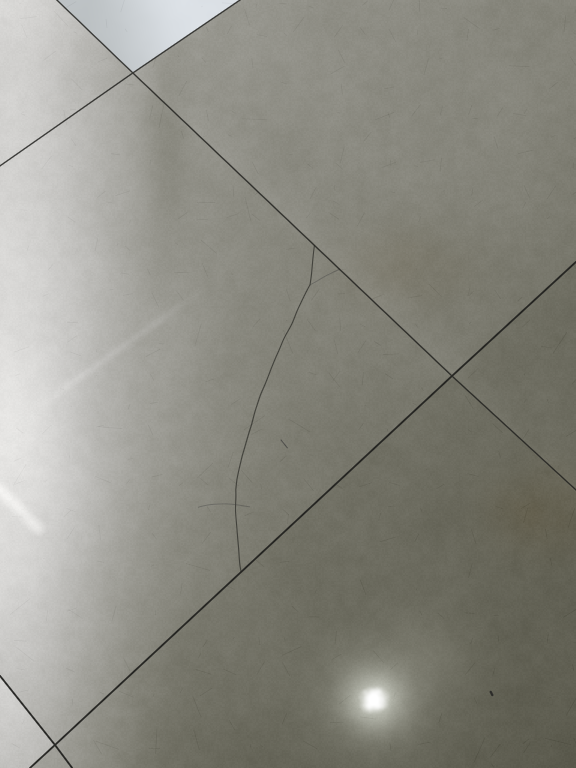
Reproduce this texture procedurally as a Shadertoy shader.

```glsl
// Polished stone floor tiles seen at an angle: dark joints, a hairline crack,
// soft daylight from the left and a lamp reflected near the bottom.
// Light is summed as one grey value, tinted warm, then lines are drawn on top.

float hash(vec2 p) {
    vec3 q = fract(p.xyx * vec3(0.1031, 0.1030, 0.0973));
    q += dot(q, q.yzx + 33.33);
    return fract((q.x + q.y) * q.z);
}

float noise(vec2 p) {
    vec2 i = floor(p), f = fract(p);
    f = f * f * (3.0 - 2.0 * f);
    return mix(mix(hash(i), hash(i + vec2(1, 0)), f.x),
               mix(hash(i + vec2(0, 1)), hash(i + vec2(1, 1)), f.x), f.y);
}

float fbm(vec2 p) {
    float sum = 0.0, amp = 0.5;
    for (int i = 0; i < 5; i++) {
        sum += amp * noise(p);
        p = mat2(1.6, 1.2, -1.2, 1.6) * p + 7.3;
        amp *= 0.5;
    }
    return sum;
}

float segment(vec2 p, vec2 a, vec2 b) {
    vec2 d = b - a;
    return length(p - a - d * clamp(dot(p - a, d) / dot(d, d), 0.0, 1.0));
}

// Distance to a quadratic curve, walked in short segments
float curve(vec2 p, vec2 a, vec2 b, vec2 c) {
    float d = 1.0;
    vec2 last = a;
    for (int i = 1; i <= 16; i++) {
        float t = float(i) / 16.0;
        vec2 next = mix(mix(a, b, t), mix(b, c, t), t);
        d = min(d, segment(p, last, next));
        last = next;
    }
    return d;
}

// Positive to the left of the direction a to b
float side(vec2 p, vec2 a, vec2 b) {
    vec2 d = normalize(b - a);
    return d.x * (p.y - a.y) - d.y * (p.x - a.x);
}

float blob(vec2 p, vec2 centre, vec2 size) {
    vec2 q = (p - centre) / size;
    return exp(-dot(q, q));
}

// Antialiased line; thin lines fade instead of breaking up
float stroke(float d, float width) {
    float px = 1.0 / iResolution.y;
    return clamp((0.5 * width - d) / px + 0.5, 0.0, 1.0) * min(1.0, width / px);
}

// Short random scratches, one per cell
float scratches(vec2 p, float scale) {
    vec2 cell = floor(p * scale);
    float turn = 6.283 * hash(cell + 3.7);
    vec2 mid = (cell + 0.35 + 0.3 * vec2(hash(cell), hash(cell + 9.1))) / scale;
    vec2 reach = vec2(cos(turn), sin(turn)) * 0.3 * hash(cell + 5.3) / scale;
    return stroke(segment(p, mid - reach, mid + reach), 0.0009) * step(0.55, hash(cell + 1.9));
}

void mainImage(out vec4 fragColor, in vec2 fragCoord) {
    vec2 p = fragCoord / iResolution.y;

    // Tile corners and the joints running through them
    vec2 top = vec2(0.173, 0.905), right = vec2(0.5885, 0.5104), low = vec2(0.0716, 0.030);
    vec2 topLeft = vec2(0.074, 1.0), topRight = vec2(0.3125, 1.0);
    float diagonal = side(p, top, right);
    float rising = side(p, low, right);

    // Ambient falloff and daylight from the left
    float light = 0.462 + 0.155 * p.y - 0.12 * p.x;
    float daylight = 0.22 + 0.15 * blob(p, vec2(0.0, 0.4), vec2(1.0, 0.28));
    light += daylight * exp(-pow(p.x / 0.155, 2.0));
    light += 0.035 * blob(p, vec2(0.24, 0.45), vec2(0.12, 0.3));
    light -= 0.055 * blob(p, vec2(0.215, 0.82), vec2(0.03, 0.13));

    // Differences between tiles and lighter rims
    light -= 0.025 * smoothstep(0.001, -0.001, rising);
    light += 0.03 * smoothstep(0.0, 0.003, diagonal) * exp(-abs(diagonal) / 0.025);
    float corner = smoothstep(0.001, -0.001, side(p, vec2(0.0, 0.12), low));
    light += 0.07 * corner * step(0.0, rising);

    // Faint reflected streaks
    light += 0.035 * exp(-pow(side(p, vec2(0.05, 0.47), vec2(0.26, 0.62)) / 0.005, 2.0))
           * smoothstep(0.03, 0.12, p.x) * smoothstep(0.28, 0.2, p.x);
    light += 0.07 * smoothstep(0.014, 0.0, segment(p, vec2(0.0, 0.362), vec2(0.05, 0.312)));

    // Mottled stone and grain
    light += 0.05 * (fbm(p * 9.0) - 0.48) + 0.035 * (fbm(p * 70.0) - 0.48);
    light += 0.018 * (hash(floor(p * 512.0)) - 0.5);
    vec3 col = light + vec3(0.003, 0.0, mix(-0.05, -0.008, smoothstep(0.35, 0.85, light)));

    // Brown stains
    float stain = blob(p, vec2(0.71, 0.335), vec2(0.07, 0.05)) + 0.5 * blob(p, vec2(0.53, 0.65), vec2(0.08, 0.05));
    col -= vec3(0.025, 0.04, 0.06) * stain * (0.4 + fbm(p * 25.0));

    // Bright tile mirroring the window
    float window = smoothstep(-0.001, 0.001, side(p, top, topRight))
                 * smoothstep(0.001, -0.001, side(p, top, topLeft));
    vec3 sky = mix(vec3(0.74, 0.76, 0.77), vec3(0.86, 0.88, 0.90), smoothstep(0.12, 0.25, p.x + 0.3 * (p.y - 0.95)));
    col = mix(col, sky + 0.02 * (fbm(p * 30.0) - 0.5), window);

    // Lamp reflection: wide haze, halo and core
    vec2 lamp = vec2(0.487, 0.0885);
    float r = length(p - lamp);
    col += vec3(0.95, 0.98, 1.0) * (0.10 * exp(-pow(r / 0.085, 2.0)) + 0.32 * exp(-pow(r / 0.037, 2.0)));
    col += 0.035 * blob(p, vec2(0.56, 0.15), vec2(0.06, 0.05));
    col = mix(col, vec3(1.0), smoothstep(0.024, 0.008, r + 0.004 * noise(p * 150.0)));

    // Scratches and specks
    col -= 0.06 * (scratches(p, 17.0) + scratches(p + 0.37, 29.0));
    col = mix(col, vec3(0.22), 0.7 * stroke(segment(p, vec2(0.366, 0.427), vec2(0.374, 0.417)), 0.0013));
    col = mix(col, vec3(0.12), 0.8 * stroke(segment(p, vec2(0.639, 0.099), vec2(0.641, 0.095)), 0.003));

    // Hairline crack with its side branches
    vec2 fork = vec2(0.404, 0.629), bend = vec2(0.307, 0.362);
    vec2 q = p + 0.002 * (vec2(noise(p * 45.0), noise(p * 45.0 + 8.0)) - 0.5);
    float crack = min(curve(q, fork, vec2(0.324, 0.476), bend), curve(q, bend, vec2(0.306, 0.335), vec2(0.314, 0.256)));
    crack = min(crack, segment(q, fork, vec2(0.409, 0.680)));
    col = mix(col, vec3(0.20, 0.20, 0.18), 0.8 * stroke(crack, 0.0015));
    float branch = min(segment(q, fork, vec2(0.443, 0.650)), curve(q, vec2(0.258, 0.339), vec2(0.29, 0.348), vec2(0.325, 0.340)));
    col = mix(col, vec3(0.25), 0.45 * stroke(branch, 0.0012));

    // Joints between tiles
    float thin = min(segment(p, topLeft, top), segment(p, top, right));
    thin = min(thin, segment(p, right, vec2(0.75, 0.362)));
    float wide = min(segment(p, low, right), segment(p, right, vec2(0.75, 0.659)));
    wide = min(wide, segment(p, vec2(0.039, 0.0), low));
    wide = min(wide, min(segment(p, vec2(0.0, 0.12), low), segment(p, low, vec2(0.094, 0.0))));
    thin = min(thin, min(segment(p, vec2(0.0, 0.784), top), segment(p, top, topRight)));
    col = mix(col, vec3(0.13, 0.13, 0.12), max(0.85 * stroke(thin, 0.0018), 0.95 * stroke(wide, 0.0024)));

    fragColor = vec4(clamp(col, 0.0, 1.0), 1.0);
}
```
